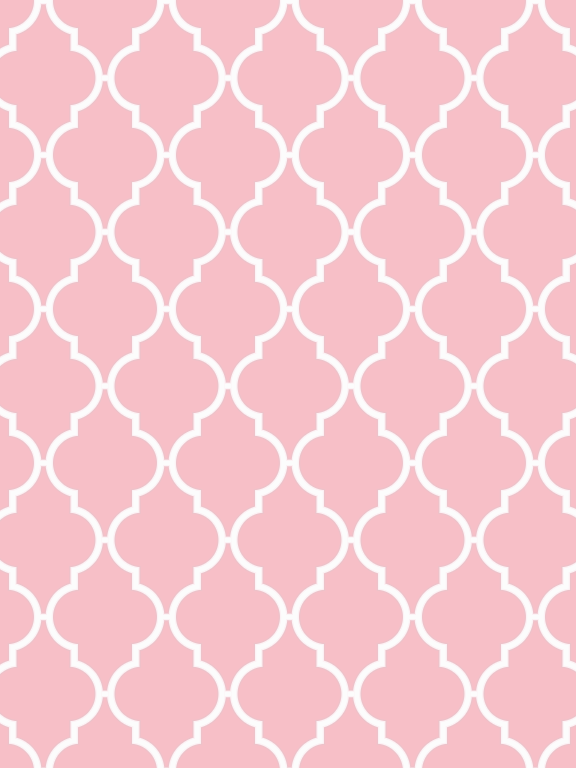
A WebGL 1 fragment shader for this pattern:

```glsl
precision highp float;
// Quatrefoil lattice: white outlined lobed cells on flat pink, staggered by half a pitch.
// Mirror and half-turn folds reduce the plane to one piece of outline, which is built
// from a lobe arc, a straight step and a small bridge between neighbouring lobes.

uniform vec2 u_resolution;

// Half the pitch between cells, with the horizontal pitch as the unit.
const vec2 HALF_PITCH = vec2(0.5, 0.626);

// Folds the plane so that the nearest cell centre is at the origin.
vec2 foldToCell(vec2 p) {
  vec2 pitch = 2.0 * HALF_PITCH;
  p = abs(mod(p + HALF_PITCH, pitch) - HALF_PITCH);
  return p.y > 0.5 * HALF_PITCH.y ? HALF_PITCH - p : p;
}

// Signed distance to the outline, negative inside the white stroke.
float outlineDistance(vec2 p) {
  float halfStroke = 0.0303;
  float stepX = 0.5 * HALF_PITCH.x;
  float ring = abs(length(p - vec2(0.201, 0.0)) - 0.252) - halfStroke;
  float arc = max(ring, stepX - halfStroke - p.x);
  float notch = max(abs(p.x - stepX) - halfStroke, 0.221 - p.y);
  float bridge = max(0.46 - p.x, abs(p.y) - 0.027);
  return min(min(arc, notch), bridge);
}

void main() {
  float unitsPerHeight = 6.244;
  float pixel = unitsPerHeight / u_resolution.y;
  vec2 p = (gl_FragCoord.xy - 0.5 * u_resolution) * pixel - vec2(0.012, -0.016);
  float d = outlineDistance(foldToCell(p));

  // Faint tint bleeding across the edge: duller pink outside, blush inside.
  float bleed = 1.0 - smoothstep(0.006, 0.016, abs(d));
  vec3 pink = mix(vec3(0.97, 0.75, 0.78), vec3(0.93, 0.76, 0.79), bleed);
  vec3 white = mix(vec3(0.99), vec3(0.99, 0.95, 0.96), bleed);

  float coverage = clamp(0.5 - d / pixel, 0.0, 1.0);
  gl_FragColor = vec4(mix(pink, white, coverage), 1.0);
}
```
